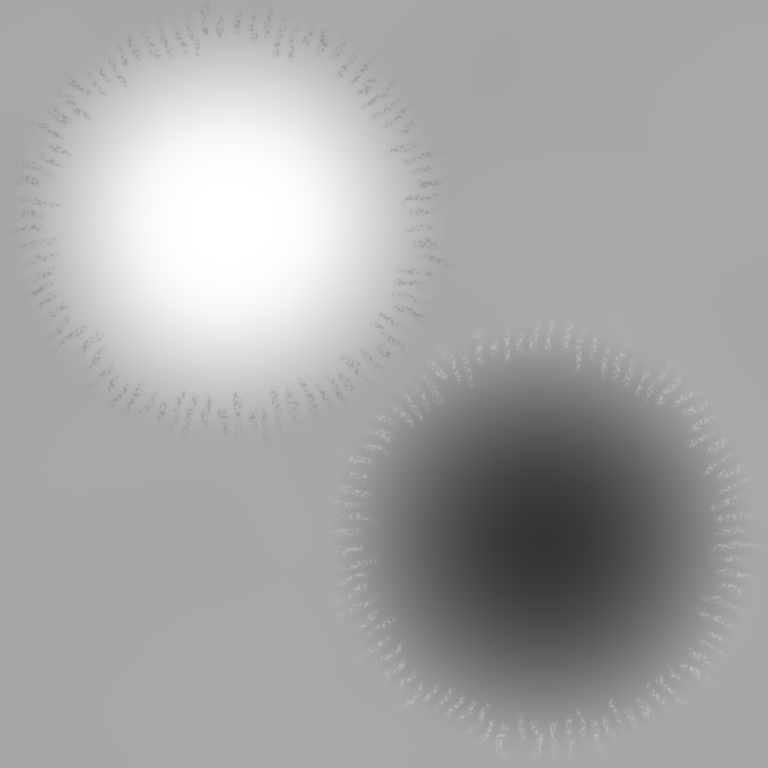
This texture map is drawn by a WebGL 2 fragment shader. Its source:

```glsl
#version 300 es
precision highp float;
// Grey height map: a bright dome and a dark pit, each ringed by eroded radial streaks.

uniform vec2 u_resolution;
out vec4 fragColor;

const float TAU = 6.283185;
const float GROUND = 0.655;
const float GROUND_VARIATION = 0.018;
const float GROUND_STEP = 0.004;

const vec2 DOME_CENTER = vec2(0.299, 0.711);
const float DOME_RADIUS = 0.290;
const float DOME_HEIGHT = 0.41;
const vec2 PIT_CENTER = vec2(0.707, 0.297);
const float PIT_RADIUS = 0.285;
const float PIT_DEPTH = 0.455;
const float FALLOFF = 1.5;
const float WHITE_KNEE = 0.06;

const float STREAK_COUNT = 84.0;
const float STREAK_INNER = 0.74;    // as a share of the shape radius
const float STREAK_OUTER = 1.02;
const float STREAK_CONTRAST = 0.085;
const float SPECK_SCALE = 210.0;

float hash(vec2 p) {
    vec3 q = fract(vec3(p.xyx) * 0.1031);
    q += dot(q, q.yzx + 33.33);
    return fract((q.x + q.y) * q.z);
}

vec2 gradient(vec2 cell) {
    float angle = TAU * hash(cell);
    return vec2(cos(angle), sin(angle));
}

// Gradient noise, roughly -0.7 to 0.7
float noise(vec2 p) {
    vec2 i = floor(p);
    vec2 f = p - i;
    vec2 u = f * f * f * (f * (f * 6.0 - 15.0) + 10.0);
    const vec2 e = vec2(0.0, 1.0);
    float low = mix(dot(gradient(i), f), dot(gradient(i + e.yx), f - e.yx), u.x);
    float high = mix(dot(gradient(i + e), f - e), dot(gradient(i + e.yy), f - e.yy), u.x);
    return mix(low, high, u.y);
}

// Rounded bump: 1 at the center, 0 at the rim
float bump(vec2 d, float radius) {
    float x = length(d) / radius;
    return pow(max(1.0 - x * x, 0.0), FALLOFF);
}

// Speckled spokes of uneven length around the rim
float streaks(vec2 d, float radius, float seed) {
    float r = length(d) / radius;
    float spoke = (atan(d.y, d.x) / TAU + 0.5) * STREAK_COUNT;
    spoke += 0.7 * noise(d * 13.0 + seed) + 0.35 * noise(d * 45.0 + seed);
    float id = mod(floor(spoke), STREAK_COUNT);
    float offset = abs(fract(spoke) - 0.5);

    float inner = STREAK_INNER + 0.11 * hash(vec2(id, seed));
    float outer = STREAK_OUTER - 0.10 * hash(vec2(id, seed + 7.0));
    float extent = smoothstep(inner, inner + 0.04, r)
                 * (1.0 - smoothstep(inner + 0.08, outer + 0.03, r));
    float line = 1.0 - smoothstep(0.08, 0.36, offset);

    float grain = noise(d * SPECK_SCALE + seed) + 0.5 * noise(d * SPECK_SCALE * 0.45 - seed);
    float specks = smoothstep(-0.05, 0.28, grain);
    return extent * line * (0.22 + 0.78 * specks);
}

// Faint stepped patches of the flat ground
float ground(vec2 p) {
    float drift = noise(p * 2.3 + 4.7) + 0.4 * noise(p * 5.0 + 11.3);
    float level = drift * GROUND_VARIATION / GROUND_STEP;
    float rise = smoothstep(0.35, 0.65, fract(level));
    return GROUND + GROUND_STEP * (floor(level) + rise);
}

// Smooth limit at white
float softLimit(float v) {
    float h = max(WHITE_KNEE - abs(v - 1.0), 0.0) / WHITE_KNEE;
    return min(v, 1.0) - h * h * WHITE_KNEE * 0.25;
}

void main() {
    vec2 p = gl_FragCoord.xy / u_resolution;
    vec2 toDome = p - DOME_CENTER;
    vec2 toPit = p - PIT_CENTER;

    float shade = ground(p);
    shade += DOME_HEIGHT * bump(toDome, DOME_RADIUS);
    shade -= PIT_DEPTH * bump(toPit, PIT_RADIUS);
    shade = softLimit(shade);

    // Streaks darken the dome rim and lighten the pit rim
    shade -= STREAK_CONTRAST * streaks(toDome, DOME_RADIUS, 3.0);
    shade += STREAK_CONTRAST * streaks(toPit, PIT_RADIUS, 19.0);

    fragColor = vec4(vec3(clamp(shade, 0.0, 1.0)), 1.0);
}
```
